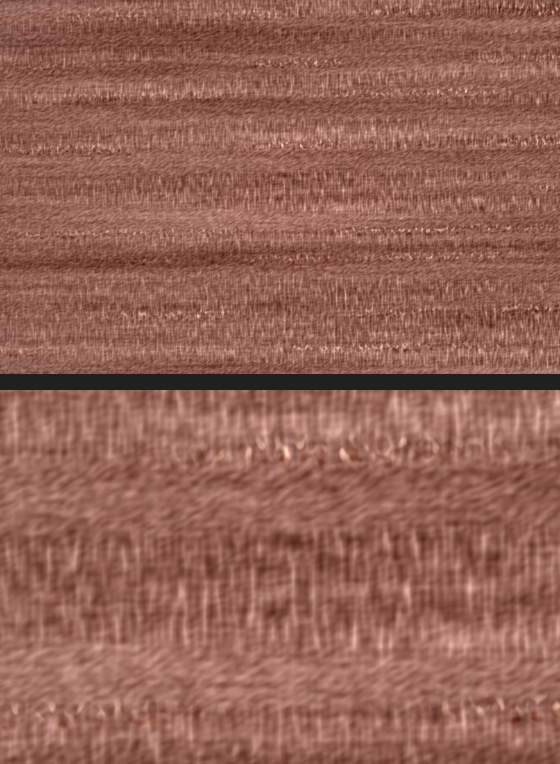
Top: the whole. Bottom: its middle third, enlarged.
Write a Shadertoy shader that draws this texture.

```glsl
const vec3 BASE_WOOD = vec3(0.567, 0.373, 0.322);
const vec3 LIGHT_TINT = vec3(1.0, 1.0, 0.98);
const vec3 GLINT_TINT = vec3(1.0, 1.05, 0.92);
const vec3 PORE_TINT = vec3(0.7, 1.0, 1.1);
const float ROW_COUNT = 9.0;

float hash(vec2 cell) {
    vec3 q = fract(cell.xyx * 0.1031);
    q += dot(q, q.yzx + 33.33);
    return fract((q.x + q.y) * q.z);
}

vec2 gradientAt(vec2 cell) {
    float angle = 6.2832 * hash(cell);
    return vec2(cos(angle), sin(angle));
}

// Gradient noise, roughly -1 to 1
float noise(vec2 p) {
    vec2 i = floor(p), f = p - i;
    vec2 u = f * f * f * (f * (f * 6.0 - 15.0) + 10.0);
    vec2 e = vec2(1.0, 0.0);
    float low = mix(dot(gradientAt(i), f),
                    dot(gradientAt(i + e), f - e), u.x);
    float high = mix(dot(gradientAt(i + e.yx), f - e.yx),
                     dot(gradientAt(i + 1.0), f - 1.0), u.x);
    return 1.4 * mix(low, high, u.y);
}

float bell(float y, float centre, float width) {
    float d = (y - centre) / width;
    return exp(-d * d);
}

vec2 rotate(vec2 p, float angle) {
    float c = cos(angle), s = sin(angle);
    return vec2(c * p.x + s * p.y, c * p.y - s * p.x);
}

// Growth bands, long and nearly level
float growthBands(vec2 p) {
    return 0.095 * noise(vec2(p.x * 0.5 + 3.0, p.y * 14.0))
         + 0.080 * noise(vec2(p.x * 1.1 + 40.0, p.y * 36.0))
         + 0.030 * bell(p.y, 0.11, 0.09)
         - 0.070 * bell(p.y, 0.29, 0.035);
}

// Short upright flecks, brighter than they are dark
float rayFlecks(vec2 p) {
    float wide = noise(vec2(p.x * 85.0, p.y * 24.0 + 90.0));
    float fine = noise(vec2(p.x * 165.0 + 30.0, p.y * 42.0));
    float fleck = 0.5 * wide + 0.9 * fine;
    return fleck + 0.9 * fleck * max(fleck, 0.0);
}

// Small slanted strokes of interlocked grain
float ripple(vec2 p, float slant) {
    p.y += 0.004 * noise(p * 28.0);
    vec2 q = rotate(p, slant);
    return noise(q * vec2(60.0, 150.0) + 60.0)
         + 0.7 * noise(q * vec2(110.0, 190.0) + 20.0);
}

float threads(vec2 p) {
    return noise(vec2(p.x * 6.0, p.y * 110.0 + 15.0))
         + 0.9 * noise(vec2(p.x * 22.0 + 7.0, p.y * 175.0));
}

// Rows of sparkle (x) with dark pores just below them (y)
vec2 glintRows(vec2 p) {
    vec2 rows = vec2(0.0);
    for (float i = 0.0; i < ROW_COUNT; i++) {
        float centre = (i + 0.2 + 0.5 * hash(vec2(i, 17.0))) / ROW_COUNT;
        float width = mix(0.007, 0.015, hash(vec2(i, 5.0)));
        float patchy = smoothstep(-0.5, 0.4, noise(vec2(p.x * 3.0, i * 7.3 + 0.4)));
        rows.x += patchy * bell(p.y, centre, width);
        rows.y += patchy * bell(p.y, centre - 0.011, width * 0.8);
    }
    float spark = noise(vec2(p.x * 120.0, p.y * 80.0 + 8.0));
    float pore = noise(vec2(p.x * 100.0 + 50.0, p.y * 90.0));
    return rows * smoothstep(vec2(0.0), vec2(0.6), vec2(spark, pore));
}

void mainImage(out vec4 fragColor, in vec2 fragCoord) {
    vec2 p = fragCoord / iResolution.y;
    vec2 uv = fragCoord / iResolution.xy;

    // Grain line climbs gently to the right and wavers
    vec2 grain = p;
    grain.y += -0.014 * p.x + 0.003 * noise(p * vec2(5.0, 7.0))
             + 0.0025 * noise(p * vec2(60.0, 25.0));

    // Flecks sit in separate level bands, ripple fills the others
    float flecked = smoothstep(-0.15, 0.3, noise(vec2(p.x * 0.8, grain.y * 17.0 + 31.0)));
    flecked = max(flecked, bell(grain.y, 0.11, 0.07));
    flecked *= 1.0 - 0.9 * bell(grain.y, 0.29, 0.045);

    float tone = growthBands(grain);
    tone += (0.025 + 0.125 * flecked) * mix(0.7, 1.25, uv.x) * rayFlecks(p);
    tone += mix(0.105, 0.055, flecked) * ripple(p, 0.5);
    tone += 0.052 * threads(grain);

    vec2 rows = glintRows(grain);
    vec3 color = BASE_WOOD + tone * LIGHT_TINT;
    color += 0.30 * mix(0.7, 1.2, uv.x) * rows.x * GLINT_TINT;
    color -= 0.15 * rows.y * PORE_TINT;

    // Soft falloff toward the corners
    vec2 edge = uv - vec2(0.55, 0.48);
    color *= 1.02 - 0.14 * dot(edge, edge);
    fragColor = vec4(clamp(color, 0.0, 1.0), 1.0);
}
```
